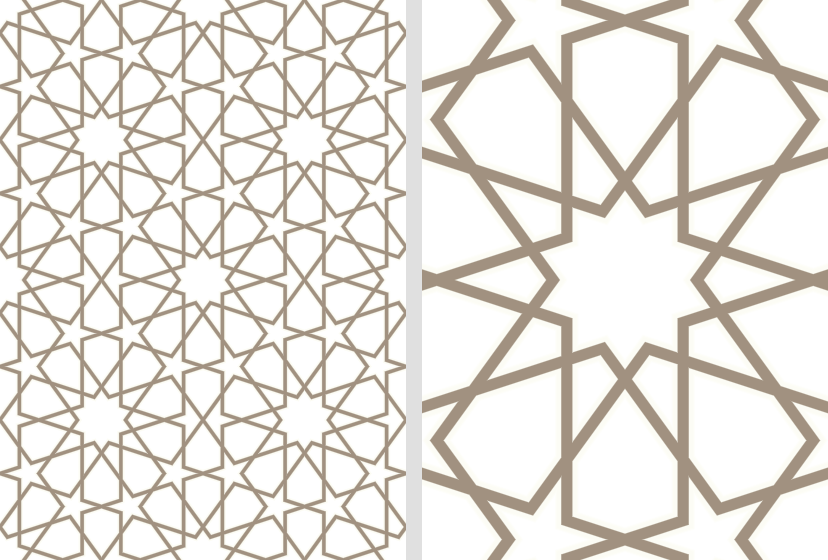
Left, the full canvas; right, a detail of the centre.
This pattern is drawn by a WebGL 2 fragment shader. Its source:

```glsl
#version 300 es
precision highp float;
// Tenfold star lattice in taupe strapwork on white, two by two repeats.
// The plane splits into decagons and bow-tie hexagons; each is folded by its
// symmetry so that only a few mitred line distances remain.
uniform vec2 u_resolution;
out vec4 fragColor;

// One repeat: width 1, height 1 / tan(36 degrees).
const vec2 CELL = vec2(1.0, 1.376382);
const float DEG = 0.01745329;

vec2 polar(float degrees) {
  return vec2(cos(degrees * DEG), sin(degrees * DEG));
}

// Offset from the nearest of two interleaved rectangular lattices.
vec2 nearestOffset(vec2 p, vec2 first, vec2 second) {
  vec2 a = p - first;
  vec2 b = p - second;
  a -= CELL * floor(a / CELL + 0.5);
  b -= CELL * floor(b / CELL + 0.5);
  return dot(a, a) < dot(b, b) ? a : b;
}

// Upright strap that bends at a mitred corner toward the axis.
float bentStrap(vec2 p, float reach) {
  return abs(max(p.x - 0.0955, dot(p, polar(72.0)) - reach));
}

// Straps inside a decagon, from radius and folded angle in degrees.
float decagonStraps(float radius, float angle) {
  float d = bentStrap(radius * polar(36.0 + angle), 0.4045);
  d = min(d, bentStrap(radius * polar(72.0 - angle), 0.4045));
  return min(d, bentStrap(radius * polar(72.0 + angle), 0.4045));
}

// Straps inside a bow tie: a diagonal cross and four bent corners.
float bowTieStraps(vec2 p) {
  p = abs(p);
  float cross54 = abs(dot(p, polar(-36.0)));
  return min(cross54, bentStrap(p, 0.25));
}

void main() {
  vec2 p = gl_FragCoord.xy / u_resolution * 2.0 * CELL;

  // Fold around the nearest star into an 18 degree wedge.
  vec2 star = nearestOffset(p, vec2(0.0), 0.5 * CELL);
  float radius = length(star);
  float turn = radius > 0.0 ? atan(star.y, star.x) / DEG : 0.0;
  float angle = abs(mod(turn + 18.0, 36.0) - 18.0);

  float d;
  if (radius * cos((18.0 - angle) * DEG) < 0.42533) {
    d = decagonStraps(radius, angle);
  } else {
    d = bowTieStraps(nearestOffset(p, vec2(0.5, 0.0) * CELL, vec2(0.0, 0.5) * CELL));
  }

  // White ground, faint cream beside the straps, then the straps.
  vec3 white = vec3(1.0);
  vec3 cream = vec3(0.99, 0.99, 0.96);
  vec3 taupe = vec3(0.63, 0.57, 0.50);
  float soft = 1.6 / u_resolution.x;
  vec3 color = mix(cream, white, smoothstep(0.015, 0.021, d));
  color = mix(taupe, color, smoothstep(0.0092 - soft, 0.0092 + soft, d));
  fragColor = vec4(color, 1.0);
}
```
